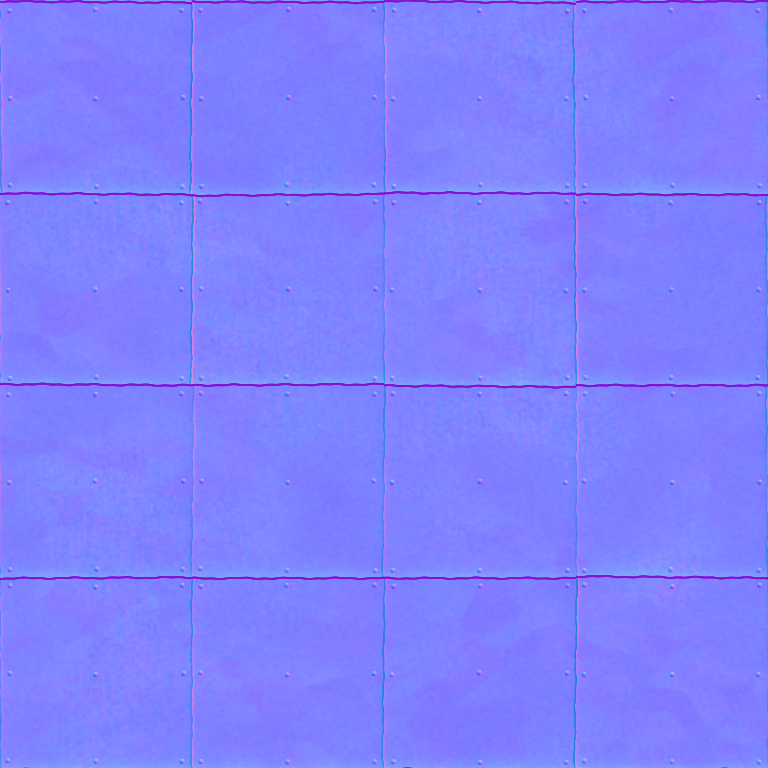
Reproduce this texture map procedurally as a Shadertoy shader.

```glsl
const float PANELS = 4.0;
const float TAU = 6.2831853;

vec2 hash2(vec2 p) {
    vec2 k = vec2(dot(p, vec2(127.1, 311.7)), dot(p, vec2(269.5, 183.3)));
    return fract(sin(k) * 43758.545);
}

// Smooth cellular noise: each cell carries a random slope, blended at its borders.
vec2 facetSlope(vec2 uv, vec2 cells, float sharpness, float seed) {
    vec2 p = uv * cells;
    vec2 base = floor(p);
    vec2 total = vec2(0.0);
    float weightSum = 0.0001;
    for (int y = -1; y <= 1; y++) {
        for (int x = -1; x <= 1; x++) {
            vec2 cell = base + vec2(x, y);
            vec2 key = mod(cell, cells) + seed;
            vec2 toSite = cell + hash2(key) - p;
            float weight = exp(-sharpness * dot(toSite, toSite));
            total += weight * (hash2(key + 57.3) * 2.0 - 1.0);
            weightSum += weight;
        }
    }
    return total / weightSum;
}

// Layered sines that bend the creases and still tile.
vec2 warp(vec2 uv) {
    vec2 a = sin(TAU * (uv.yx * vec2(3.0, 2.0) + uv * 2.0));
    vec2 b = sin(TAU * (uv.yx * vec2(11.0, 9.0) - uv * 5.0) + 1.7);
    return uv + 0.018 * a + 0.006 * b;
}

float lineMask(float d, float halfWidth, float pixel) {
    return 1.0 - smoothstep(halfWidth - 0.5 * pixel, halfWidth + 0.5 * pixel, abs(d));
}

// Signed distance to a seam that is shifted, tilted and slightly ragged per panel.
float seamDistance(float across, float along, float seed) {
    vec2 key = mod(vec2(floor(along), floor(across + 0.5)), PANELS) + seed;
    vec2 r = hash2(key) - 0.5;
    float ragged = 0.0025 * sin(along * TAU * 4.0 + r.x * 20.0)
                 + 0.0015 * sin(along * TAU * 11.0 + r.y * 30.0);
    float offset = r.x * 0.012 + r.y * 0.028 * (fract(along) - 0.5) + ragged;
    return across - floor(across + 0.5) - offset;
}

// Crumpled sheet, fine grain and vertical brushing.
vec2 sheetSlope(vec2 uv) {
    vec2 bent = warp(uv);
    vec2 broad = facetSlope(bent, vec2(9.0, 11.0), 5.0, 3.0);
    vec2 creases = facetSlope(bent, vec2(22.0, 38.0), 9.0, 17.0);
    vec2 grain = facetSlope(uv, vec2(230.0), 8.0, 41.0);
    vec2 brushed = facetSlope(uv, vec2(260.0, 24.0), 8.0, 73.0);
    float creased = smoothstep(-0.5, 0.6, broad.x);
    float worn = smoothstep(0.0, 0.7, broad.y);
    return broad * vec2(0.03, 0.045)
         + creases * vec2(0.035, 0.06) * mix(0.35, 1.0, creased)
         + grain * mix(0.035, 0.06, worn)
         + vec2(brushed.x * 0.05 * worn, 0.0);
}

// Three by three small domes on each panel.
vec2 rivetSlope(vec2 local, vec2 panel, float radius, float pixel) {
    vec2 slope = vec2(0.0);
    for (int j = 0; j < 3; j++) {
        for (int i = 0; i < 3; i++) {
            vec2 index = vec2(i, j);
            vec2 jitter = (hash2(panel * 3.0 + index + 91.0) - 0.5) * 0.012;
            vec2 q = local - vec2(0.047, 0.042) - vec2(0.452, 0.457) * index - jitter;
            float dist = length(q);
            float inside = 1.0 - smoothstep(radius - 0.5 * pixel, radius + 0.5 * pixel, dist);
            slope += q / radius * inside * 0.75;
        }
    }
    return slope;
}

void mainImage(out vec4 fragColor, in vec2 fragCoord) {
    vec2 uv = fragCoord / iResolution.xy;
    vec2 p = uv * PANELS + vec2(0.0, 0.009);
    float pixel = PANELS / iResolution.y;

    float dx = seamDistance(p.x, p.y, 5.0);
    float dy = seamDistance(p.y, p.x, 29.0);
    vec2 edge = floor(p + 0.5);
    vec2 panel = edge - vec2(dx < 0.0 ? 1.0 : 0.0, dy < 0.0 ? 1.0 : 0.0);
    vec2 panelKey = mod(panel, PANELS);

    // Sheet, with a faint lean of its own for every panel
    vec2 slope = sheetSlope(uv) + vec2(0.0, 0.012);
    slope += (hash2(panelKey + 13.0) - 0.5) * 0.025;
    slope += rivetSlope(p - panel, panelKey, 0.013, pixel);

    // Rolled panel edges
    float lowerLip = dy > 0.0 ? 0.34 * exp(-dy / 0.03) : 0.0;
    float sideLip = sign(dx) * 0.13 * exp(-abs(dx) / 0.025);
    slope += vec2(sideLip, lowerLip);

    // Vertical seams: a falling and a rising side, uneven along their length
    vec2 edgeRandom = hash2(mod(vec2(edge.x, floor(p.y)), PANELS) + 67.0);
    float drift = 0.25 * sin(p.y * TAU + edgeRandom.x * TAU);
    float falling = clamp(edgeRandom.x + drift + 0.15, 0.15, 1.0);
    float rising = clamp(edgeRandom.y - drift, 0.1, 1.0);
    slope.x -= 0.85 * falling * lineMask(dx + 0.004, 0.004, pixel);
    slope.x += 0.75 * rising * lineMask(dx - 0.005, 0.004, pixel);

    // Horizontal seams: a steep drop
    float dropMask = lineMask(dy, 0.0055, pixel);
    slope = mix(slope, vec2(0.04, -1.5), dropMask);

    vec3 normal = normalize(vec3(slope, 1.0));
    fragColor = vec4(0.5 + 0.5 * normal, 1.0);
}
```
